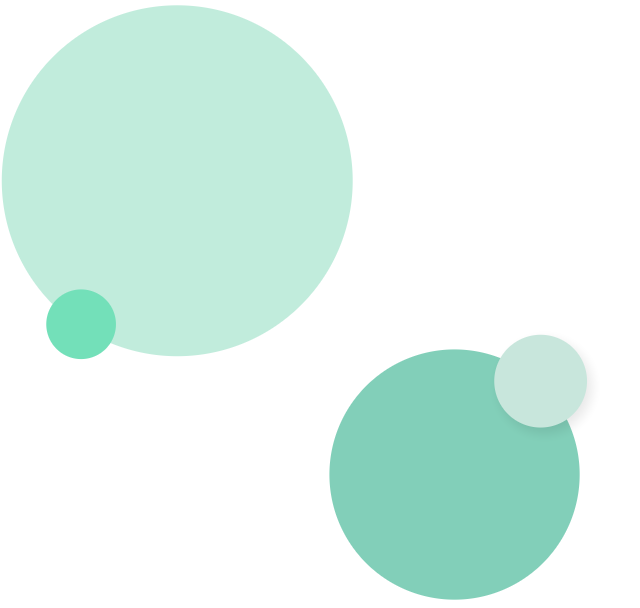
Reproduce this background procedurally as a WebGL 2 fragment shader.

```glsl
#version 300 es
precision highp float;
// Four flat mint and teal discs on white, the palest one casting a soft shadow.

uniform vec2 u_resolution;
out vec4 fragColor;

// Signed distance to a circle, negative inside
float circle(vec2 p, vec2 center, float radius) {
    return length(p - center) - radius;
}

// Coverage of a shape with an edge one pixel wide
float fill(float dist) {
    return clamp(0.5 - dist * u_resolution.y, 0.0, 1.0);
}

void main() {
    // Canvas height is one unit
    vec2 p = gl_FragCoord.xy / u_resolution.y;
    vec3 color = vec3(1.0);

    // Large disc and its small bright companion
    color = mix(color, vec3(0.757, 0.925, 0.863), fill(circle(p, vec2(0.2915, 0.7027), 0.2886)));
    color = mix(color, vec3(0.451, 0.878, 0.725), fill(circle(p, vec2(0.1334, 0.4667), 0.0573)));

    // Teal disc
    color = mix(color, vec3(0.510, 0.812, 0.725), fill(circle(p, vec2(0.7476, 0.2195), 0.2058)));

    // Pale disc over a soft shadow falling down and to the right
    vec2 paleCenter = vec2(0.8892, 0.3731);
    float shadowDist = circle(p, paleCenter + vec2(0.007, -0.009), 0.0763);
    color *= 1.0 - 0.09 * (1.0 - smoothstep(-0.018, 0.018, shadowDist));
    color = mix(color, vec3(0.784, 0.902, 0.863), fill(circle(p, paleCenter, 0.0763)));

    fragColor = vec4(color, 1.0);
}
```
